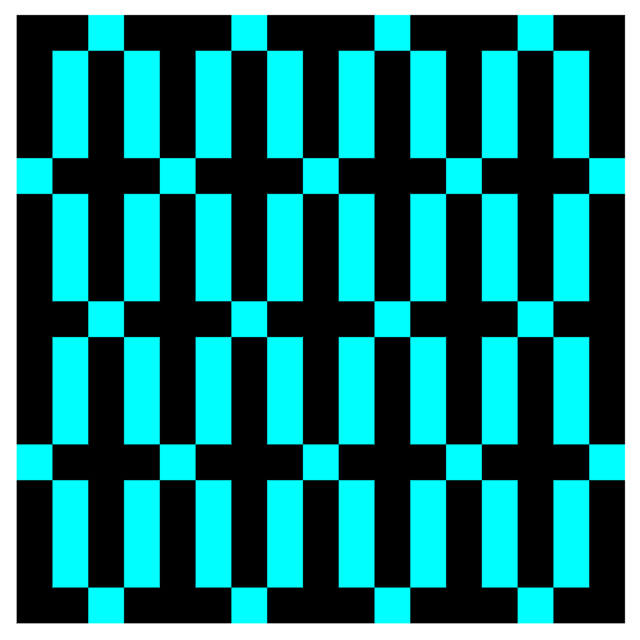
Write a Shadertoy shader that draws this pattern.

```glsl
// Cyan upright bars and staggered squares on a black panel with a thin white border.
#define CELLS 17.0                     // panel side, in cells
#define PANEL_SIZE 0.9505              // panel side, in canvas units
#define PANEL_CENTER vec2(0.5013)
#define EDGE_SOFTNESS 0.0026           // edge ramp, in canvas units
#define BAR_PERIOD vec2(2.0, 4.0)      // in cells
#define BAR_HALF vec2(0.5, 1.5)
#define SQUARE_PERIOD 4.0
#define SQUARE_STAGGER 2.0             // sideways shift per row of squares
#define INK vec3(0.0, 1.0, 1.0)
#define GROUND vec3(0.005, 0.0, 0.005)
#define BORDER vec3(1.0)

float boxDistance(vec2 p, vec2 halfSize) {
    vec2 d = abs(p) - halfSize;
    return length(max(d, 0.0)) + min(max(d.x, d.y), 0.0);
}

float coverage(float dist, float width) {
    return smoothstep(0.5 * width, -0.5 * width, dist);
}

// Upright bars on every odd column, three cells tall.
float barDistance(vec2 cell) {
    vec2 q = cell - vec2(1.5, 2.5);
    q -= BAR_PERIOD * floor(q / BAR_PERIOD + 0.5);
    return boxDistance(q, BAR_HALF);
}

// Single squares in the rows between the bars, shifted on alternate rows.
float squareDistance(vec2 cell) {
    vec2 q = cell - vec2(2.5, 0.5);
    float row = floor(q.y / SQUARE_PERIOD + 0.5);
    q.x -= SQUARE_STAGGER * row;
    q -= SQUARE_PERIOD * floor(q / SQUARE_PERIOD + 0.5);
    return boxDistance(q, vec2(0.5));
}

void mainImage(out vec4 fragColor, in vec2 fragCoord) {
    float side = min(iResolution.x, iResolution.y);
    vec2 uv = (fragCoord - 0.5 * iResolution.xy) / side + 0.5;
    float cellsPerUnit = CELLS / PANEL_SIZE;
    float soft = max(EDGE_SOFTNESS, 1.0 / side) * cellsPerUnit;

    vec2 fromCenter = (uv - PANEL_CENTER) * cellsPerUnit;
    float panel = coverage(boxDistance(fromCenter, vec2(0.5 * CELLS)), soft);

    // Hold the outermost cells constant so the panel edge stays clean.
    vec2 cell = clamp(fromCenter + 0.5 * CELLS, 0.5, CELLS - 0.5);
    float ink = max(coverage(barDistance(cell), soft),
                    coverage(squareDistance(cell), soft));

    vec3 color = mix(BORDER, mix(GROUND, INK, ink), panel);
    fragColor = vec4(color, 1.0);
}
```
